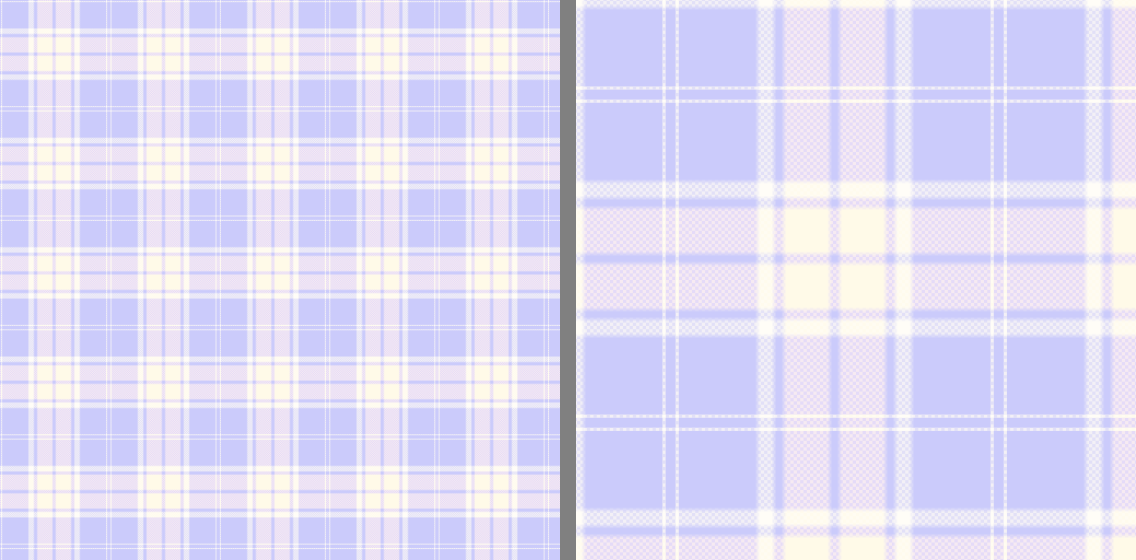
Left: the whole. Right: its middle third, enlarged.
Write a WebGL 1 fragment shader that draws this pattern.

```glsl
precision highp float;
// Pastel woven check: a mirrored band of cream, periwinkle and white stripes
// plus a pair of one-thread lines, repeated on warp and weft. The two sets
// cross in a plain weave, box filtered so the threads stay clean at any size.

uniform vec2 u_resolution;

#define THREADS 512.0                     // threads across the canvas
#define SETT 100.0                        // threads in one repeat
#define BAND_CENTER 49.5                  // mirror axis of the striped band
#define WEAVE_DEPTH 0.33                  // contrast between crossing threads
#define EDGE_SOFTNESS 1.5                 // stripe edge blur in threads
#define BLUE vec3(0.797, 0.798, 0.985)
#define CREAM vec3(1.000, 0.980, 0.910)
#define WHITE vec3(1.000, 0.992, 0.970)
#define BLUSH vec3(0.032, 0.000, 0.012)   // tint where cream crosses blue
#define FROST vec3(0.020, 0.016, -0.010)  // tint where white crosses blue

// Smoothed coverage of the interval lo..hi, with edges of the given softness.
float span(float d, float lo, float hi, float soft) {
  return clamp((d - lo) / soft + 0.5, 0.0, 1.0)
       * clamp((hi - d) / soft + 0.5, 0.0, 1.0);
}

// Stripe coverage at a thread position: x = cream, y = white, rest = blue.
vec2 stripes(float t, float px) {
  float d = abs(mod(t, SETT) - BAND_CENTER);
  float soft = max(px, EDGE_SOFTNESS);
  float cream = span(d, 1.5, 15.5, soft);
  float white = span(d, 18.5, 23.5, soft) + span(d, 47.5, 48.5, px);
  return vec2(cream, white);
}

vec3 yarn(vec2 cover) {
  return BLUE + (CREAM - BLUE) * cover.x + (WHITE - BLUE) * cover.y;
}

// Integral of a square wave that flips sign at every thread.
vec2 waveIntegral(vec2 t) {
  return 1.0 - abs(mod(t, 2.0) - 1.0);
}

void main() {
  float size = min(u_resolution.x, u_resolution.y);
  float px = THREADS / size;
  vec2 t = vec2(gl_FragCoord.x, u_resolution.y - gl_FragCoord.y) * px;

  vec2 warp = stripes(t.x, px);
  vec2 weft = stripes(t.y, px);

  // Plain weave: average the alternating over and under across the pixel.
  vec2 wave = (waveIntegral(t + 0.5 * px) - waveIntegral(t - 0.5 * px)) / px;
  float over = 0.5 + 0.5 * WEAVE_DEPTH * wave.x * wave.y;
  vec3 color = mix(yarn(warp), yarn(weft), over);

  // Pink and pale casts where cream or white threads cross blue ones.
  float warpBlue = 1.0 - warp.x - warp.y;
  float weftBlue = 1.0 - weft.x - weft.y;
  vec2 onBlue = warp * weftBlue + weft * warpBlue;
  color += BLUSH * onBlue.x + FROST * onBlue.y;

  gl_FragColor = vec4(clamp(color, 0.0, 1.0), 1.0);
}
```
